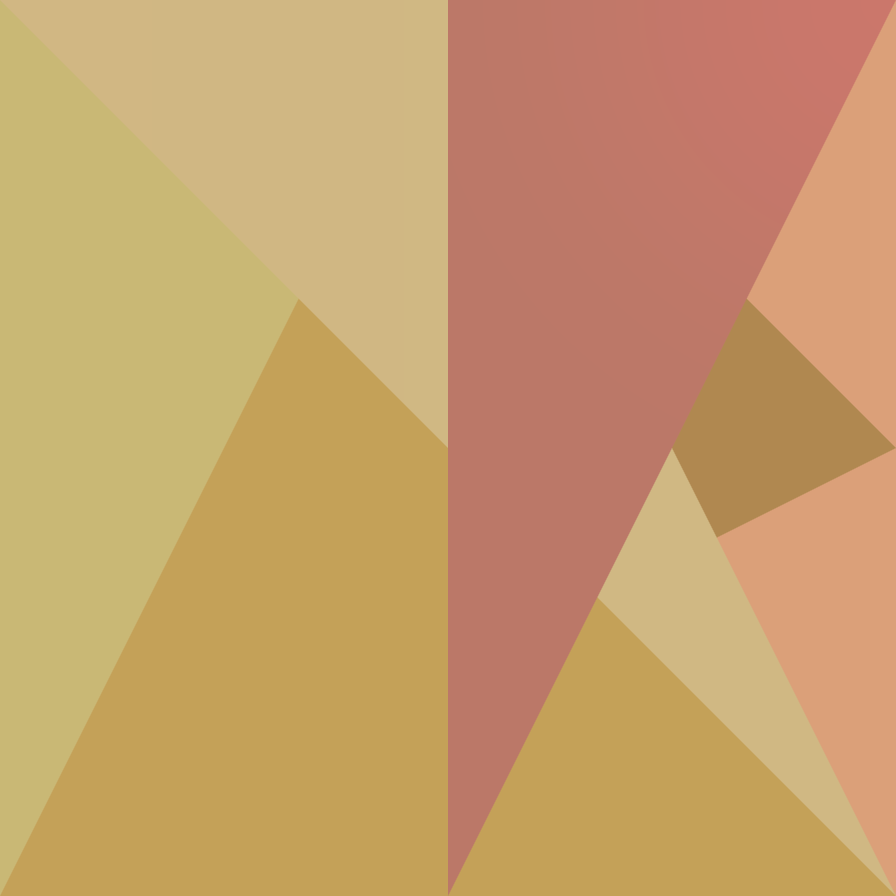
A Shadertoy shader for this background:

```glsl
// Flat angular paper facets split by a vertical seam, in warm earthy tones.
// Each facet is cut by straight half planes in 0..1 canvas units and layered
// with smooth edges; the rose facet warms softly toward the upper right.

#define CREAM  vec3(0.815, 0.720, 0.515)
#define OLIVE  vec3(0.790, 0.722, 0.460)
#define GOLD   vec3(0.768, 0.630, 0.346)
#define ROSE   vec3(0.735, 0.472, 0.407)
#define CORAL  vec3(0.795, 0.465, 0.420)
#define PEACH  vec3(0.857, 0.628, 0.474)
#define BROWN  vec3(0.690, 0.535, 0.315)
#define GLOW_RADIUS 0.55
#define BLUSH  0.008

// Coverage of the half plane dot(normal, p) > offset, one pixel soft.
float halfPlane(vec2 p, vec2 normal, float offset) {
    float d = dot(normal, p) - offset;
    return clamp(d / fwidth(d) + 0.5, 0.0, 1.0);
}

// Left half: cream above the diagonal, olive and gold below it.
vec3 leftFacets(vec2 p, float aboveDiagonal) {
    float olive = halfPlane(p, vec2(-2.0, 1.0), 0.0);
    vec3 color = mix(GOLD, OLIVE, olive);
    vec3 cream = CREAM + vec3(BLUSH, -BLUSH, 0.0) * (0.5 - p.x);
    return mix(color, cream, aboveDiagonal);
}

// Right half: gold, cream and peach bands, a brown quad, then the rose wedge.
vec3 rightFacets(vec2 p, float aboveDiagonal) {
    vec3 color = mix(GOLD, CREAM, aboveDiagonal);
    float peach = halfPlane(p, vec2(2.0, 1.0), 2.0);
    float quad = halfPlane(p, vec2(-1.0, -1.0), -1.5)
               * halfPlane(p, vec2(-0.5, 1.0), 0.0);
    color = mix(color, mix(PEACH, BROWN, quad), peach);

    float glow = 1.0 - smoothstep(0.0, GLOW_RADIUS, distance(p, vec2(1.0)));
    float wedge = halfPlane(p, vec2(-2.0, 1.0), -1.0);
    return mix(color, mix(ROSE, CORAL, glow), wedge);
}

void mainImage(out vec4 fragColor, in vec2 fragCoord) {
    vec2 p = fragCoord / iResolution.xy;

    // The falling diagonal and the central seam are shared by both halves.
    float aboveDiagonal = halfPlane(p, vec2(1.0), 1.0);
    float rightSide = halfPlane(p, vec2(1.0, 0.0), 0.5);

    vec3 color = mix(leftFacets(p, aboveDiagonal),
                     rightFacets(p, aboveDiagonal), rightSide);
    fragColor = vec4(color, 1.0);
}
```
